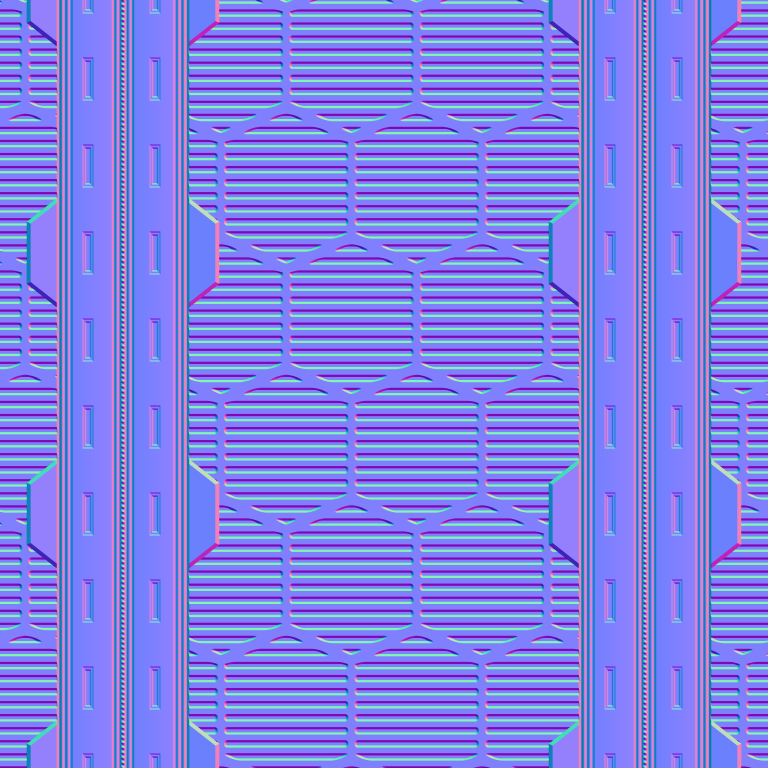
Write a Shadertoy shader that draws this texture map.

```glsl
#define UNITS 768.0        // design units across the canvas
#define TILE 522.0         // spacing of the vertical beams
#define BEAM_X 123.0       // centre of the first beam
#define BEAM_HALF 66.0
#define CELL 130.5         // hexagon width and row pitch
#define CELL_ORIGIN vec2(90.45, -8.2)
#define ZIGZAG 0.505       // slope of the slanted hexagon sides
#define SLOT_PITCH 13.05
#define SLOT_HALF 3.6
#define SLOT_BEVEL 2.0
#define SLOT_DEPTH 5.4
#define WINDOW_PITCH 87.0

// Signed offset from the nearest repeat centre
float repeatAround(float x, float period) {
    return mod(x + 0.5 * period, period) - 0.5 * period;
}

// 0 outside the shape, rising to 1 one bevel width inside
float bevel(float d, float width) {
    return clamp(-d / width, 0.0, 1.0);
}

float boxDistance(vec2 p, vec2 halfSize) {
    vec2 q = abs(p) - halfSize;
    return max(q.x, q.y);
}

// Intersection of two distances with a rounded corner
float roundIntersect(float a, float b, float r) {
    vec2 q = vec2(a, b) + r;
    return min(max(q.x, q.y), 0.0) + length(max(q, 0.0)) - r;
}

// Horizontal slots cut into staggered hexagonal cells
float ventHeight(vec2 p) {
    vec2 q = p - CELL_ORIGIN;
    float row = floor(q.y / CELL + 0.5);
    float fromPeak = abs(repeatAround(q.x - row * 0.5 * CELL, CELL));
    float v = q.y - row * CELL - ZIGZAG * (fromPeak - 0.25 * CELL);
    float toWall = v > 0.0 ? 0.5 * CELL - fromPeak : fromPeak;
    float slant = (5.0 - abs(v)) * inversesqrt(1.0 + ZIGZAG * ZIGZAG);
    float hexagon = max(slant, 3.2 - toWall);
    float band = abs(mod(q.y - 1.7, SLOT_PITCH) - 0.5 * SLOT_PITCH) - SLOT_HALF;
    return -SLOT_DEPTH * bevel(roundIntersect(band, hexagon, 3.2), SLOT_BEVEL);
}

// Beam with edge grooves, a beaded seam and recessed windows
float beamHeight(float x, float y) {
    float t = abs(x);
    float h = -0.003 * (t - 33.0) * (t - 33.0);
    for (int i = 0; i < 3; i++) {
        float k = float(i);
        h -= (2.6 + 1.5 * k) * bevel(abs(t - 52.5 - 5.6 * k) - 2.3, 1.9);
    }
    h -= 3.4 * bevel(abs(t - 9.0) - 2.2, 1.8);
    h -= 4.0 * bevel(abs(t - 3.6) - 1.9, 1.6);
    h += 4.0 * bevel(length(vec2(t, repeatAround(y, TILE / 104.0))) - 2.0, 1.8);

    vec2 window = vec2(abs(x + 1.5) - 33.5, repeatAround(y - 79.0, WINDOW_PITCH));
    h -= 1.3 * bevel(boxDistance(window, vec2(5.5, 21.5)), 1.1);
    h -= 1.8 * bevel(boxDistance(window, vec2(3.2, 18.5)), 1.3);
    return h;
}

float surfaceHeight(vec2 p) {
    float x = repeatAround(p.x - BEAM_X, TILE);
    float t = abs(x);
    if (t < BEAM_HALF) return beamHeight(x, p.y);

    // Tilted trapezoid brackets flank each beam
    float y = abs(repeatAround(p.y - CELL_ORIGIN.y, 2.0 * CELL));
    vec2 corner = vec2(t - 96.0, y - 31.0);
    float bracket = max(corner.x, dot(corner, normalize(vec2(22.0, 28.0))));
    if (bracket < 0.0) return 7.5 * bevel(bracket, 3.6) + 0.16 * (t - BEAM_HALF);
    return ventHeight(p);
}

vec3 normalColour(vec2 p) {
    vec2 e = vec2(0.25, 0.0);
    float dx = surfaceHeight(p + e.xy) - surfaceHeight(p - e.xy);
    float dy = surfaceHeight(p + e.yx) - surfaceHeight(p - e.yx);
    vec2 slope = clamp(vec2(-dx, dy) / (2.0 * e.x), -3.5, 3.5);
    return 0.5 + 0.5 * normalize(vec3(slope, 1.0));
}

void mainImage(out vec4 fragColor, in vec2 fragCoord) {
    // Average a 3 by 3 grid inside each pixel
    vec3 colour = vec3(0.0);
    for (int i = 0; i < 9; i++) {
        vec2 jitter = (vec2(i % 3, i / 3) - 1.0) / 3.0;
        vec2 uv = (fragCoord + jitter) / iResolution.xy;
        colour += normalColour(vec2(uv.x, 1.0 - uv.y) * UNITS);
    }
    fragColor = vec4(colour / 9.0, 1.0);
}
```
